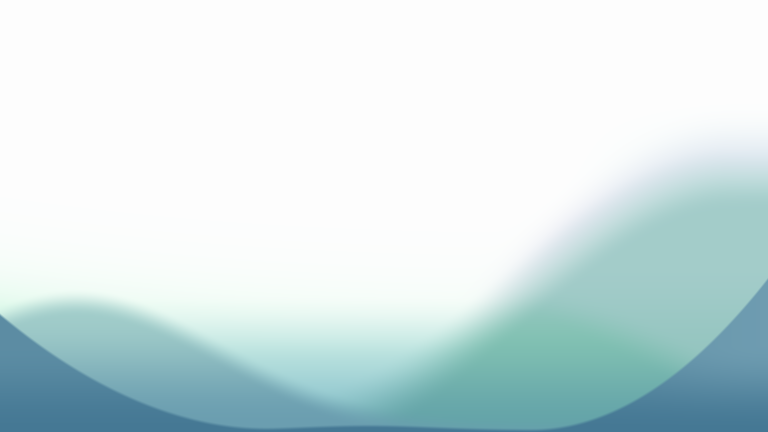
A Shadertoy shader for this background:

```glsl
// Soft teal hills under a white sky: blurred layers stacked back to front,
// each one a height curve with its own edge softness, closed by a crisp
// blue bowl along the bottom.

// Coverage below a height curve, fading over +-softness.
float below(float y, float height, float softness) {
    return 1.0 - smoothstep(height - softness, height + softness, y);
}

float bell(float x, float centre, float width) {
    float d = (x - centre) / width;
    return exp(-d * d);
}

// Sky with mint glows at both sides and a hazy teal valley.
vec3 skyAndValley(vec2 p) {
    vec3 color = vec3(0.994);
    float leftGlow = exp(-max(p.y - 0.29, 0.0) / 0.075) * (0.3 + 0.7 * exp(-p.x / 0.2));
    color = mix(color, vec3(0.86, 0.98, 0.91), 0.85 * leftGlow);
    float rightGlow = below(p.y, 0.64, 0.15) * smoothstep(0.72, 1.0, p.x);
    color = mix(color, vec3(0.88, 0.97, 0.96), 0.8 * rightGlow);
    vec3 valley = mix(vec3(0.57, 0.78, 0.81), vec3(0.75, 0.90, 0.88), smoothstep(0.04, 0.23, p.y));
    return mix(color, valley, below(p.y, 0.24, 0.075));
}

// Broad hill rising to the right, with a lavender fringe and a green foot.
vec3 rightHill(vec3 color, vec2 p) {
    float height = 0.59 * smoothstep(0.37, 0.95, p.x);
    float softness = mix(0.09, 0.075, smoothstep(0.7, 1.0, p.x));
    float fringe = bell(p.y, height + 0.035, 0.065) * smoothstep(0.58, 0.75, p.x);
    color = mix(color, vec3(0.80, 0.82, 0.90), 0.4 * fringe);

    vec3 body = mix(vec3(0.58, 0.77, 0.75), vec3(0.64, 0.80, 0.79), smoothstep(0.15, 0.4, p.y));
    vec3 green = mix(vec3(0.39, 0.64, 0.66), vec3(0.51, 0.76, 0.70), smoothstep(0.0, 0.25, p.y));
    float foot = below(p.y, 0.29 - 0.88 * (p.x - 0.742), 0.06) * below(p.y, 0.27, 0.08);
    body = mix(body, green, foot);
    return mix(color, body, below(p.y, height, softness));
}

// Low rounded hill on the left, deeper in blue toward its base.
vec3 leftHill(vec3 color, vec2 p) {
    float height = 0.3 * bell(p.x, 0.1, 0.265);
    vec3 body = mix(vec3(0.42, 0.62, 0.69), vec3(0.63, 0.80, 0.79), smoothstep(0.02, 0.28, p.y));
    return mix(color, body, below(p.y, height, 0.033));
}

// Front bowl: two parabolic flanks and a faint swell between them.
vec3 frontBowl(vec3 color, vec2 p) {
    float left = max(1.0 - p.x / 0.36, 0.0);
    float right = max(p.x - 0.69, 0.0);
    float height = 0.004 + 0.268 * left * left + 3.65 * right * right
                 + 0.01 * bell(p.x, 0.48, 0.12);
    vec3 shallow = mix(vec3(0.36, 0.55, 0.64), vec3(0.43, 0.61, 0.69), smoothstep(0.7, 1.0, p.x));
    vec3 body = mix(vec3(0.27, 0.47, 0.58), shallow, smoothstep(0.0, 0.2, p.y));
    return mix(color, body, below(p.y, height, 0.005));
}

void mainImage(out vec4 fragColor, in vec2 fragCoord) {
    vec2 p = fragCoord / iResolution.xy;
    vec3 color = skyAndValley(p);
    color = rightHill(color, p);
    color = leftHill(color, p);
    color = frontBowl(color, p);
    fragColor = vec4(color, 1.0);
}
```
